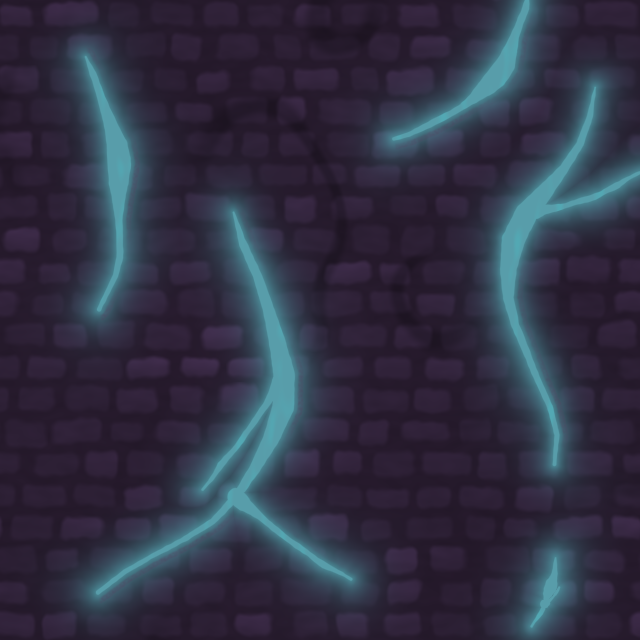
Write a Shadertoy shader that draws this texture.

```glsl
const vec3 MORTAR = vec3(0.145, 0.100, 0.168);
const vec3 STONE_DIM = vec3(0.172, 0.122, 0.203);
const vec3 STONE_LIT = vec3(0.255, 0.178, 0.305);
const vec3 GLOW = vec3(0.295, 0.550, 0.600);
const vec3 CORE = vec3(0.350, 0.620, 0.670);
const vec3 CORE_HOT = vec3(0.310, 0.700, 0.740);
const vec3 GHOST = vec3(0.310, 0.270, 0.380);

const vec2 STONE_GRID = vec2(13.0, 20.0);  // stones across and up
const float STONE_ROUND = 0.012;
const float STONE_BLUR = 0.007;
const float CRACK_WIDTH = 0.017;
const float CRACK_EDGE = 0.0012;
const float GLOW_REACH = 0.025;

const int STEPS = 14;
const int MID_FORK = 5;
const int TAIL_FORK = 9;
const float FORK_LENGTH = 0.3;
const int CRACKS = 5;

// Start x, start y, heading, length
const vec4 ROOT[CRACKS] = vec4[](
    vec4(0.134, 0.911, -1.05, 0.41), vec4(0.825, 1.010, -1.75, 0.33),
    vec4(0.930, 0.863, -1.70, 0.64), vec4(0.365, 0.668, -1.50, 0.74),
    vec4(0.868, 0.128, -1.60, 0.115));
// Total turn, sway, middle fork angle, tail fork angle (0 = no fork)
const vec4 SHAPE[CRACKS] = vec4[](
    vec4(-0.9, 0.0, 0.0, 0.0), vec4(-1.1, 0.0, 0.0, 0.0),
    vec4(0.0, -0.55, 2.35, 0.0), vec4(-0.9, 0.45, -0.75, 1.4),
    vec4(-0.6, 0.0, 0.0, 2.4));

vec2 hash2(vec2 p) {
    vec3 q = fract(p.xyx * vec3(0.1031, 0.1030, 0.0973));
    q += dot(q, q.yzx + 33.33);
    return fract((q.xx + q.yz) * q.zy);
}

float cornerSlope(vec2 cell, vec2 f, vec2 corner) {
    return dot(hash2(cell + corner) * 2.0 - 1.0, f - corner);
}

// Gradient noise, roughly -0.7 to 0.7
float noise(vec2 p) {
    vec2 i = floor(p), f = p - i;
    vec2 u = f * f * f * (f * (f * 6.0 - 15.0) + 10.0);
    return mix(mix(cornerSlope(i, f, vec2(0, 0)), cornerSlope(i, f, vec2(1, 0)), u.x),
               mix(cornerSlope(i, f, vec2(0, 1)), cornerSlope(i, f, vec2(1, 1)), u.x), u.y);
}

vec3 stoneWall(vec2 p) {
    vec2 q = p + 0.010 * vec2(noise(p * 11.0), noise(p * 11.0 + 40.0));
    q *= STONE_GRID;
    float row = floor(q.y);
    q.x += 0.5 * row + hash2(vec2(row, 7.0)).x + 0.45 * noise(vec2(q.x * 0.7, row * 3.7));
    vec2 cell = floor(q);
    vec2 rnd = hash2(cell + 50.0), tone = hash2(cell + 90.0);

    // Soft rounded block
    vec2 halfSize = (vec2(0.36, 0.34) + 0.10 * rnd) / STONE_GRID;
    vec2 local = (fract(q) - 0.5 + 0.08 * (tone - 0.5)) / STONE_GRID;
    vec2 e = abs(local) - halfSize + STONE_ROUND;
    float d = length(max(e, 0.0)) + min(max(e.x, e.y), 0.0) - STONE_ROUND;
    d += 0.004 * noise(p * 60.0);
    float face = 1.0 - smoothstep(-STONE_BLUR, 0.4 * STONE_BLUR, d);

    // Painted top light and broad patches of shade
    float top = smoothstep(-0.02, 0.015, local.y);
    float patchy = 0.5 + 0.7 * noise(p * 4.0 + 13.0);
    float lit = tone.x * tone.x * (0.35 + 0.45 * top) * (0.4 + patchy);
    vec3 col = mix(MORTAR, mix(STONE_DIM, STONE_LIT, clamp(lit, 0.0, 1.0)), face);
    col *= 1.0 + 0.10 * noise(p * vec2(35.0, 70.0)) + 0.12 * noise(p * 3.0);

    // Dark brush strokes
    float stroke = 1.0 - smoothstep(0.01, 0.05, abs(noise(p * 4.0 + 71.0)));
    return col * (1.0 - 0.22 * stroke * smoothstep(0.05, 0.3, noise(p * 3.0 + 5.0)));
}

// Walks a tapered crack; nearest holds distance and which side p is on
void traceCrack(vec2 p, vec4 root, vec2 curve, float swellAt, float width, float seed,
                inout vec2 nearest, out vec3 midJoint, out vec3 tailJoint) {
    vec2 a = root.xy;
    float radius = swellAt > 0.0 ? 0.0015 : width;
    midJoint = tailJoint = vec3(a, root.z);
    for (int k = 0; k < STEPS; k++) {
        float u = (float(k) + 0.5) / float(STEPS);
        float v = float(k + 1) / float(STEPS);
        float heading = root.z + curve.x * u + curve.y * sin(6.2832 * u)
                      + 0.5 * noise(vec2(u * 5.0, seed));
        vec2 b = a + root.w / float(STEPS) * vec2(cos(heading), sin(heading));
        float swell = (v - swellAt) / 0.14;
        float nextRadius = width * (0.33 + 0.75 * exp(-swell * swell) + 0.2 * noise(vec2(v * 7.0, seed + 9.0)));
        nextRadius *= 1.0 - 0.5 * smoothstep(0.75, 1.0, v);

        vec2 ab = b - a, ap = p - a;
        float h = clamp(dot(ap, ab) / dot(ab, ab), 0.0, 1.0);
        vec2 away = ap - h * ab;
        float d = length(away) - mix(radius, nextRadius, h);
        if (d < nearest.x) nearest = vec2(d, away.x);
        a = b;
        radius = nextRadius;
        if (k + 1 == MID_FORK) midJoint = vec3(a, heading);
        if (k + 1 == TAIL_FORK) tailJoint = vec3(a, heading);
    }
}

vec2 crackField(vec2 p) {
    vec2 nearest = vec2(10.0, 0.0);
    vec3 joint[2], unused;
    for (int i = 0; i < CRACKS; i++) {
        float seed = float(i) * 5.3 + 0.5;
        float width = CRACK_WIDTH * mix(0.5, 1.0, smoothstep(0.05, 0.4, ROOT[i].w));
        traceCrack(p, ROOT[i], SHAPE[i].xy, 0.4, width, seed, nearest, joint[0], joint[1]);
        for (int j = 0; j < 2; j++) {
            float turn = j == 0 ? SHAPE[i].z : SHAPE[i].w;
            if (turn == 0.0) continue;
            vec4 fork = vec4(joint[j].xy, joint[j].z + turn, ROOT[i].w * FORK_LENGTH);
            traceCrack(p, fork, vec2(0.2 * turn, 0.0), 0.0, 0.8 * width, seed + 2.7, nearest, unused, unused);
        }
    }
    return nearest;
}

void mainImage(out vec4 fragColor, in vec2 fragCoord) {
    vec2 p = fragCoord / iResolution.y;
    vec3 col = stoneWall(p);
    vec2 crack = crackField(p);
    float d = crack.x + 0.0012 * noise(p * 90.0);

    // Halo, then the dry ghost stroke on the right flank
    float reach = GLOW_REACH * (1.0 + 0.5 * noise(p * 6.0 + 20.0));
    col = mix(col, GLOW, 0.92 * exp(-max(d, 0.0) / reach));
    float ghost = 1.0 - smoothstep(0.002, 0.006, abs(d - 0.010));
    ghost *= smoothstep(0.0, 0.006, crack.y) * smoothstep(-0.1, 0.25, noise(p * 5.0 + 31.0));
    col = mix(col, GHOST, 0.5 * ghost * (0.7 + 0.6 * noise(p * 220.0)));

    // Bright core with brushed streaks
    float edge = max(CRACK_EDGE, 0.75 / iResolution.y);
    float streak = smoothstep(0.0, 0.5, noise(p * vec2(60.0, 18.0)));
    vec3 core = mix(CORE, CORE_HOT, 0.6 * streak);
    col = mix(col, core, 0.95 * (1.0 - smoothstep(-edge, edge, d)));
    fragColor = vec4(col, 1.0);
}
```
